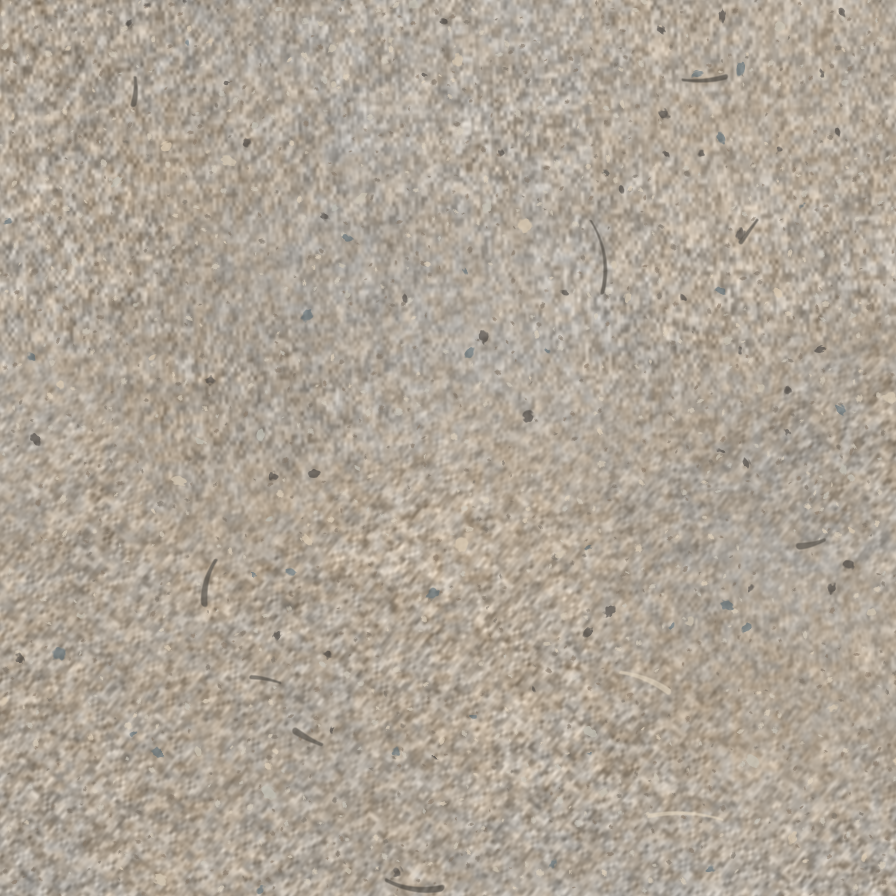
This texture is drawn by a Shadertoy shader. Its source:

```glsl
float hash(vec2 p) {
    return fract(sin(dot(p, vec2(127.1, 311.7))) * 43758.5453);
}

mat2 rotate(float angle) {
    float c = cos(angle), s = sin(angle);
    return mat2(c, -s, s, c);
}

float noise(vec2 p) {
    vec2 i = floor(p), f = fract(p);
    f = f * f * (3.0 - 2.0 * f);
    return mix(mix(hash(i), hash(i + vec2(1, 0)), f.x),
               mix(hash(i + vec2(0, 1)), hash(i + vec2(1, 1)), f.x), f.y);
}

float fbm(vec2 p) {
    float sum = 0.0, weight = 0.5;
    for (int i = 0; i < 4; i++) {
        sum += weight * noise(p);
        p = rotate(0.7) * p * 2.03 + 17.3;
        weight *= 0.5;
    }
    return sum / 0.9375;
}

// Slightly elongated grains at one angle, centred on zero
float grains(vec2 p, float angle) {
    vec2 q = rotate(angle) * p;
    float coarse = noise(q * vec2(115.0, 175.0) + 31.0) - 0.5;
    float fine = noise(rotate(0.4) * q * vec2(195.0, 275.0) + 73.0) - 0.5;
    return 0.17 * coarse + 0.19 * fine;
}

// Irregular stones, one per occupied cell: x is coverage, y a random tone
vec2 stones(vec2 p, float scale, float share, float seed) {
    vec2 cell = floor(p * scale), key = cell + seed;
    vec2 centre = 0.34 + 0.32 * vec2(hash(key), hash(key + 5.3));
    vec2 q = rotate(6.283 * hash(key + 9.1)) * (fract(p * scale) - centre);
    q.y *= 1.0 + 0.9 * hash(key + 2.7);
    float radius = mix(0.1, 0.26, pow(hash(key + 13.9), 2.0));
    float d = length(q) - radius + 0.14 * (noise(q * 9.0 + key * 3.0) - 0.5);
    float soft = 0.0016 * scale;
    float cover = 1.0 - smoothstep(-soft, soft, d);
    return vec2(cover * step(hash(key + 21.7), share), hash(key + 33.1));
}

// Tapered, gently bent twig
float twig(vec2 p, float halfLength, float bend, float width) {
    p.y += bend * p.x * p.x;
    float taper = 1.0 - 0.5 * smoothstep(-halfLength, halfLength, p.x);
    float d = length(vec2(max(abs(p.x) - halfLength, 0.0), p.y)) - width * taper;
    return 1.0 - smoothstep(-0.0012, 0.0014, d);
}

void mainImage(out vec4 fragColor, in vec2 fragCoord) {
    vec2 p = fragCoord / iResolution.y;

    // Broad stains and fine sand, with the grain direction drifting
    float patches = fbm(p * 4.0 + 3.0) - 0.5;
    float mottle = fbm(p * 34.0 + 11.0) - 0.5;
    float drift = smoothstep(0.3, 0.6, p.y + 0.6 * (noise(p * 4.0 + 40.0) - 0.5));
    float sand = mix(grains(p, 0.5), grains(p, 1.2), drift);
    float roughness = 0.85 + 0.4 * noise(p * 7.0 + 60.0);
    vec3 color = vec3(0.694, 0.655, 0.604);
    color += sand * roughness + 0.09 * patches + 0.1 * mottle;

    // Warm and cool tints
    float tint = 0.07 * (noise(p * 90.0 + 51.0) - 0.5) + 0.07 * (fbm(p * 5.0 + 80.0) - 0.5);
    color += tint * vec3(0.5, 0.0, -0.6);

    // Small dark crumbs and pale chips
    vec2 crumb = stones(rotate(0.5) * p, 75.0, 0.16, 7.0);
    color = mix(color, mix(vec3(0.47, 0.44, 0.4), vec3(0.54, 0.47, 0.4), crumb.y), 0.65 * crumb.x);
    vec2 chip = stones(rotate(1.1) * p, 62.0, 0.17, 19.0);
    color = mix(color, mix(vec3(0.79, 0.78, 0.74), vec3(0.9, 0.84, 0.75), chip.y), 0.7 * chip.x);

    // Larger pebbles: pale, then charcoal or slate blue in loose clusters
    vec2 pale = stones(rotate(0.2) * p, 30.0, 0.06, 43.0);
    color = mix(color, mix(vec3(0.75, 0.75, 0.71), vec3(0.87, 0.8, 0.7), pale.y), 0.75 * pale.x);
    float cluster = smoothstep(0.35, 0.65, noise(p * 9.0 + 25.0));
    vec2 dark = stones(rotate(0.8) * p, 32.0, 0.02 + 0.09 * cluster, 57.0);
    vec3 darkColor = mix(vec3(0.35, 0.33, 0.31), vec3(0.42, 0.47, 0.49), step(0.65, dark.y));
    color = mix(color, darkColor + 0.4 * sand, 0.75 * dark.x);

    // Scattered twigs, a few of them bleached
    for (int i = 0; i < 11; i++) {
        vec2 key = vec2(float(i), 4.7);
        vec2 place = vec2(hash(key), hash(key + 1.3));
        vec2 q = rotate(6.283 * hash(key + 2.9)) * (p - place);
        float size = mix(0.014, 0.042, hash(key + 6.1));
        float bend = 14.0 * (hash(key + 8.3) - 0.5);
        float cover = twig(q, size, bend, mix(0.0018, 0.0042, hash(key + 10.7)));
        vec3 bark = i % 5 == 4 ? vec3(0.85, 0.8, 0.72) : vec3(0.38, 0.36, 0.33);
        color = mix(color, bark + 0.3 * sand, 0.8 * cover);
    }

    fragColor = vec4(clamp(color, 0.0, 1.0), 1.0);
}
```
